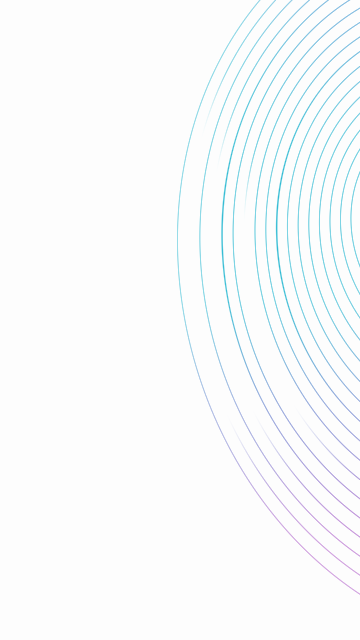
Reproduce this background procedurally as a WebGL 1 fragment shader.

```glsl
precision highp float;
// Thin nested ellipses entering from the right of a near-white page.
// Each ring is a leaning conic with its own left tip; a few rings fade out
// midway, two are bolder, and the ink runs blue, cyan, indigo, purple downward.

uniform vec2 u_resolution;

#define RING_COUNT 17
#define FIRST_TIP vec2(0.2773, 0.625)
#define TIP_STEP vec2(0.01758, 0.00212)
#define TIP_CROWDING 0.00004
#define OUTER_CURVE 1.341
#define CURVE_STEP 0.0586
#define STRETCH 1.337
#define LEAN 0.207
#define THIN_WIDTH 0.00118
#define BOLD_EXTRA 0.0010
#define SOFTNESS 1.2

const vec3 PAPER = vec3(0.992);
const vec3 BLUE = vec3(0.26, 0.60, 0.82);
const vec3 CYAN = vec3(0.15, 0.72, 0.82);
const vec3 INDIGO = vec3(0.42, 0.48, 0.80);
const vec3 PURPLE = vec3(0.66, 0.31, 0.77);

// Approximate distance to a conic whose left tip is at the origin.
float conicDistance(vec2 p, float curve) {
    float f = p.y * p.y - p.x * (curve - STRETCH * p.x - LEAN * p.y);
    vec2 slope = vec2(2.0 * STRETCH * p.x + LEAN * p.y - curve,
                      2.0 * p.y + LEAN * p.x);
    return abs(f) / max(length(slope), 0.0001);
}

// Share of one filter footprint covered by a line of the given half width.
float lineCoverage(float d, float halfWidth, float footprint) {
    float inner = max(d - 0.5 * footprint, -halfWidth);
    float outer = min(d + 0.5 * footprint, halfWidth);
    return clamp((outer - inner) / footprint, 0.0, 1.0);
}

// Ink gradient over the page.
vec3 inkColor(vec2 p) {
    vec3 ink = mix(PURPLE, INDIGO, smoothstep(0.13, 0.35, p.y));
    ink = mix(ink, CYAN, smoothstep(0.32, 0.55, p.y));
    float topRight = smoothstep(0.76, 1.0, p.y) * smoothstep(0.33, 0.54, p.x);
    return mix(ink, BLUE, topRight);
}

// Opacity of a broken ring: visible above and below a middle gap.
float gapOpacity(float y, float k) {
    float upperEnd = 0.805 - 0.026 * k;
    float lowerEnd = 0.355 + 0.003 * k;
    return smoothstep(upperEnd, upperEnd + 0.13, y)
         + 1.0 - smoothstep(lowerEnd - 0.13, lowerEnd, y);
}

void main() {
    vec2 p = gl_FragCoord.xy / u_resolution.y;
    float footprint = SOFTNESS / u_resolution.y;
    vec3 ink = inkColor(p);
    vec3 color = PAPER;

    // Lines swell around mid height.
    float swell = exp(-pow((p.y - 0.65) / 0.17, 2.0));

    for (int i = 0; i < RING_COUNT; i++) {
        float k = float(i);
        vec2 tip = FIRST_TIP + k * TIP_STEP - vec2(TIP_CROWDING * k * k, 0.0);
        float d = conicDistance(p - tip, OUTER_CURVE - CURVE_STEP * k);

        bool bold = i == 4 || i == 9;
        bool broken = i == 1 || i == 3 || i == 6;
        float width = THIN_WIDTH + (bold ? BOLD_EXTRA * swell : 0.0);
        float opacity = mix(0.75, 0.95, smoothstep(0.0, 5.0, k));
        if (broken) opacity *= gapOpacity(p.y, k);

        color = mix(color, ink, opacity * lineCoverage(d, 0.5 * width, footprint));
    }

    gl_FragColor = vec4(color, 1.0);
}
```
